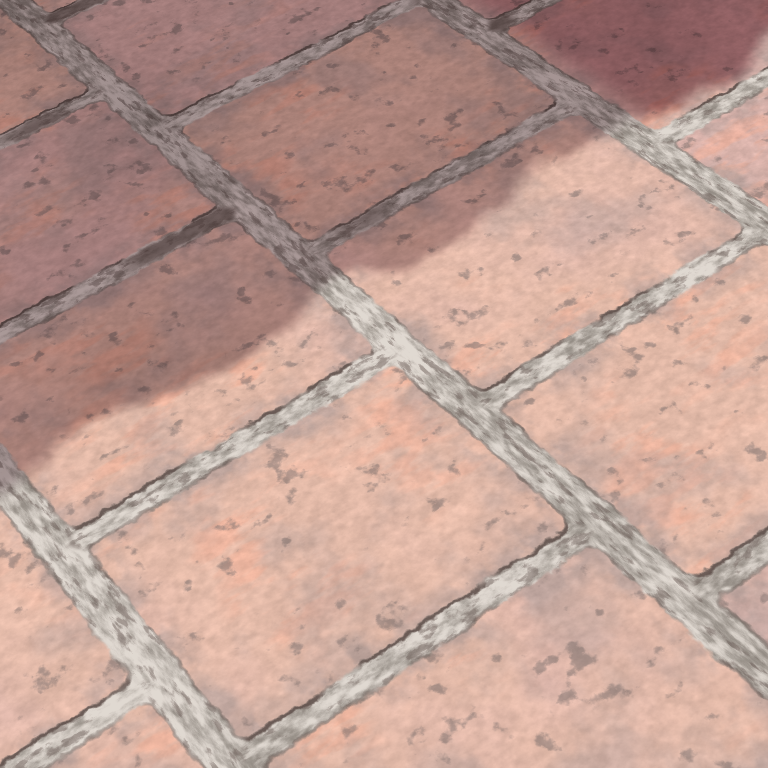
This texture is drawn by a Shadertoy shader. Its source:

```glsl
// Terracotta paving in running bond, seen in perspective under a ragged shadow.
// A projective map takes the canvas to tile space; rounded boxes cut the tiles,
// and layered noise gives streaks, stains, grainy mortar and worn edges.

const vec2 TILE = vec2(0.45, 0.28);       // tile pitch in floor units
const vec2 JOINT = vec2(0.023, 0.0135);   // half widths of long and cross joints
const vec3 PINK = vec3(0.85, 0.70, 0.67);
const vec3 PEACH = vec3(0.89, 0.73, 0.66);
const vec3 ORANGE = vec3(0.93, 0.66, 0.56);
const vec3 STAIN = vec3(0.70, 0.62, 0.60);
const vec3 MORTAR_DARK = vec3(0.58, 0.55, 0.52);
const vec3 MORTAR_LIGHT = vec3(0.88, 0.85, 0.82);
const vec3 CREVICE = vec3(0.38, 0.32, 0.30);
const vec3 SHADE = vec3(0.74, 0.69, 0.71);
const vec3 MAROON = vec3(0.87, 0.76, 0.79);

float hash(vec2 p) {
    vec3 q = fract(p.xyx * 0.1031);
    q += dot(q, q.yzx + 33.33);
    return fract((q.x + q.y) * q.z);
}

float noise(vec2 p) {
    vec2 i = floor(p), f = fract(p);
    f = f * f * (3.0 - 2.0 * f);
    return mix(mix(hash(i), hash(i + vec2(1, 0)), f.x),
               mix(hash(i + vec2(0, 1)), hash(i + vec2(1, 1)), f.x), f.y);
}

float fbm(vec2 p) {
    float sum = 0.0, amp = 0.516;
    for (int i = 0; i < 5; i++) {
        sum += amp * noise(p);
        p = mat2(1.6, 1.2, -1.2, 1.6) * p + 7.3;
        amp *= 0.5;
    }
    return sum;
}

// Canvas (y down) to tile space: x counts rows, y counts tiles along a row.
vec2 toFloor(vec2 p) {
    float depth = 0.149 * p.x + p.y + 1.767;
    return vec2(1.0 + 3.78 * (0.89 * p.x - p.y - 0.013) / depth,
                (4.25 * p.x + 8.26 * p.y - 2.44) / depth);
}

float roundedBox(vec2 p, vec2 halfSize, float radius) {
    vec2 q = abs(p) - halfSize + radius;
    return length(max(q, 0.0)) + min(max(q.x, q.y), 0.0) - radius;
}

// Fired clay: base tint by tile, orange streaks, grey stains, specks and grain.
vec3 clay(vec2 g, vec2 id, float dist) {
    float tint = hash(id + 11.0);
    vec2 local = g + 5.0 * vec2(tint, hash(id + 27.0));
    float cloud = fbm(local * 8.0);
    float streak = fbm(local * vec2(20.0, 70.0));
    vec3 col = mix(PINK, PEACH, smoothstep(0.15, 0.85, tint + cloud - 0.5));
    col = mix(col, ORANGE, 0.5 * smoothstep(0.46, 0.70, streak) * smoothstep(0.42, 0.68, cloud));
    float grime = smoothstep(0.46, 0.74, fbm(local * 15.0 + 31.0));
    float border = smoothstep(-0.035, 0.0, dist) * smoothstep(0.36, 0.66, fbm(g * 35.0));
    col = mix(col, STAIN, clamp(0.45 * grime + 0.6 * border, 0.0, 0.75));
    float speck = smoothstep(0.66, 0.80, fbm(local * vec2(46.0, 60.0) + 9.0));
    col = mix(col, STAIN * 0.75, 0.6 * speck);
    return col * (0.88 + 0.18 * fbm(g * vec2(110.0, 160.0)) + 0.07 * streak);
}

// Mortar: fine grain drawn out along the joint, with pale smears and pits.
vec3 mortarGrain(vec2 g, vec2 grain) {
    float rough = fbm(g * grain);
    float smear = fbm(g * 20.0 + 3.0);
    vec3 col = mix(MORTAR_DARK, MORTAR_LIGHT, smoothstep(0.22, 0.68, 0.6 * rough + 0.4 * smear));
    float pit = smoothstep(0.56, 0.74, fbm(g * grain * 0.8 + 17.0));
    return mix(col, CREVICE, 0.45 * pit);
}

// 1 in the shadow above a ragged diagonal, 0 in the sun.
float shadowAt(vec2 p) {
    float ragged = 0.10 * (fbm(p * 7.0 + 2.0) - 0.5);
    return 1.0 - smoothstep(-0.016, 0.016, p.y + 0.58 * p.x - 0.643 + ragged);
}

void mainImage(out vec4 fragColor, in vec2 fragCoord) {
    vec2 p = fragCoord / iResolution.xy;
    p.y = 1.0 - p.y;
    vec2 floorPos = toFloor(p);
    vec2 g = floorPos * TILE;

    // Cell of the running bond; each row slides along its neighbour.
    float row = floor(floorPos.x);
    vec2 cell = vec2(floorPos.x, floorPos.y - 0.53 - 0.39 * row);
    vec2 id = floor(cell);
    vec2 q = (cell - id - 0.5) * TILE;

    // Tile outline with a chipped edge.
    float wobble = 0.008 * (fbm(g * 30.0) - 0.5) + 0.007 * (fbm(g * 110.0) - 0.5);
    float dist = roundedBox(q, 0.5 * TILE - JOINT, 0.012) + wobble;
    vec2 inset = 0.5 * TILE - abs(q) - JOINT;
    float cross = smoothstep(-0.008, 0.008, inset.x - inset.y);
    float soft = max(0.0022, 1.0 / iResolution.y);
    float shade = shadowAt(p);

    vec3 mortar = mix(mortarGrain(g, vec2(190.0, 75.0)), mortarGrain(g, vec2(80.0, 170.0)), cross);
    vec3 col = mix(clay(g, id, dist), mortar, smoothstep(-soft, soft, dist));

    // Thin crevice, deepest under the near edge of each tile.
    float crevice = 1.0 - smoothstep(0.0005, 0.001 + soft, abs(dist - 0.001));
    float depth = mix(0.4, 0.9, cross * step(0.0, q.y));
    col = mix(col, CREVICE, crevice * depth * smoothstep(0.3, 0.55, fbm(g * 22.0 + 40.0)));

    // Open gaps in some shaded cross joints.
    float gap = cross * smoothstep(0.60, 0.72, noise(g * 9.0 + 5.0));
    col = mix(col, CREVICE, 0.65 * gap * shade * smoothstep(0.0, 0.006, dist));

    // Shadow, redder and deeper on the far right row.
    vec3 shadeTint = SHADE * (0.91 + 0.16 * fbm(p * 6.0));
    float deep = smoothstep(2.02, 2.15, floorPos.x) * smoothstep(soft, -soft, dist);
    col *= mix(vec3(1.0), shadeTint * mix(vec3(1.0), MAROON, deep), shade);
    fragColor = vec4(clamp(col, 0.0, 1.0), 1.0);
}
```
